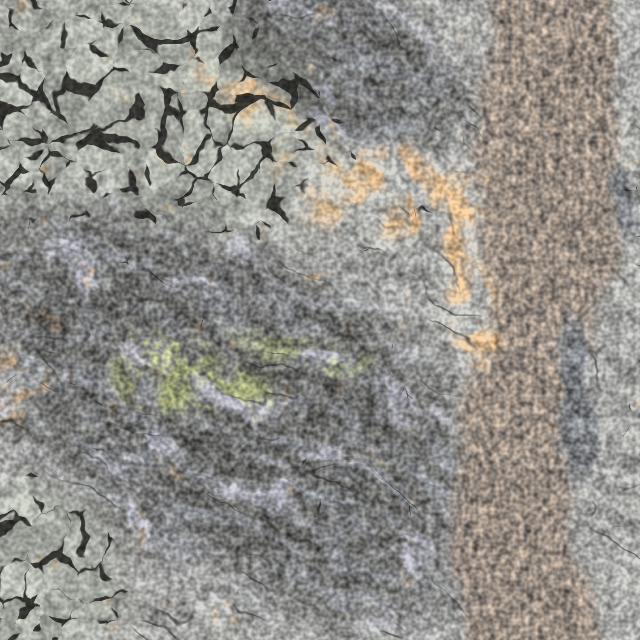
Give the GLSL for this texture, as a Shadertoy shader.

```glsl
const vec3 COOL_TINT = vec3(0.98, 1.00, 1.03);
const vec3 PLATE_TINT = vec3(0.99, 1.01, 0.96);
const vec3 LILAC_TINT = vec3(0.99, 0.99, 1.05);
const vec3 BARK_TINT = vec3(1.07, 0.99, 0.92);
const vec3 RUST_TINT = vec3(1.20, 1.00, 0.76);
const vec3 MOSS_TINT = vec3(1.03, 1.07, 0.76);
const vec3 CRACK_COLOUR = vec3(0.15, 0.15, 0.14);
const float PALE_TONE = 0.66;
const float DARK_TONE = 0.47;
const float BARK_TONE = 0.555;
const float GRAIN_SCALE = 150.0;
const float GRAIN_CONTRAST = 0.38;
const float STREAK_CONTRAST = 0.17;
const float PLATE_SCALE = 22.0;
const float FOLIATION_ANGLE = -0.48;

vec2 hash2(vec2 cell) {
    vec3 q = fract(cell.xyx * vec3(0.1031, 0.1030, 0.0973));
    q += dot(q, q.yzx + 33.33);
    return fract((q.xx + q.yz) * q.zy);
}

float cornerSlope(vec2 cell, vec2 offset) {
    float angle = 6.2832 * hash2(cell).x;
    return dot(vec2(cos(angle), sin(angle)), offset);
}

float gradientNoise(vec2 p) {
    vec2 i = floor(p), f = fract(p);
    vec2 u = f * f * f * (f * (f * 6.0 - 15.0) + 10.0);
    vec2 e = vec2(1.0, 0.0);
    return mix(mix(cornerSlope(i, f), cornerSlope(i + e, f - e), u.x),
               mix(cornerSlope(i + e.yx, f - e.yx), cornerSlope(i + 1.0, f - 1.0), u.x), u.y);
}

float fbm(vec2 p) {
    float sum = 0.0, amplitude = 1.0;
    for (int k = 0; k < 5; k++) {
        sum += amplitude * gradientNoise(p);
        p = mat2(1.6, 1.2, -1.2, 1.6) * p + 17.3;
        amplitude *= 0.5;
    }
    return sum;
}

vec2 rotate(vec2 p, float angle) {
    float c = cos(angle), s = sin(angle);
    return vec2(c * p.x + s * p.y, c * p.y - s * p.x);
}

// Soft ellipse: 1 inside, 0 outside
float blob(vec2 p, vec2 centre, vec2 size, float angle) {
    return 1.0 - smoothstep(0.7, 1.25, length(rotate(p - centre, angle) / size));
}

// Voronoi plates: x = distance to border, y = random value of the plate
vec2 plates(vec2 p) {
    vec2 i = floor(p), f = fract(p), nearest = vec2(0.0), id = i;
    float best = 8.0, border = 8.0;
    for (int k = 0; k < 9; k++) {
        vec2 g = vec2(k % 3 - 1, k / 3 - 1);
        vec2 r = g + hash2(i + g) - f;
        if (dot(r, r) < best) { best = dot(r, r); nearest = r; id = i + g; }
    }
    for (int k = 0; k < 25; k++) {
        vec2 g = vec2(k % 5 - 2, k / 5 - 2);
        vec2 r = g + hash2(i + g) - f, d = r - nearest;
        if (dot(d, d) > 0.0001) border = min(border, dot(0.5 * (r + nearest), normalize(d)));
    }
    return vec2(border, hash2(id + 7.0).y);
}

void mainImage(out vec4 fragColor, in vec2 fragCoord) {
    vec2 uv = fragCoord / iResolution.xy;
    vec2 p = uv + 0.04 * vec2(fbm(uv * 6.0), fbm(uv * 6.0 + 31.0));
    vec2 along = rotate(p, FOLIATION_ANGLE);

    // Regions of the rock face
    float band = blob(p, vec2(0.36, 0.36), vec2(0.47, 0.25), -0.55);
    float dark = max(band, blob(p, vec2(0.53, 0.90), vec2(0.21, 0.11), -0.4));
    float plated = max(blob(p, vec2(0.20, 0.79), vec2(0.34, 0.23), 0.0),
                       blob(p, vec2(0.04, 0.10), vec2(0.16, 0.14), 0.0)) * (1.0 - band);
    float barkAxis = 0.86 - 0.06 * exp(-pow((uv.y - 0.22) / 0.22, 2.0));
    float bark = 1.0 - smoothstep(0.075, 0.11, abs(p.x - barkAxis));
    float slate = max(blob(p, vec2(0.90, 0.37), vec2(0.035, 0.13), 0.0),
                      blob(p, vec2(0.97, 0.69), vec2(0.025, 0.06), 0.2));
    float rust = max(max(blob(p, vec2(0.62, 0.70), vec2(0.17, 0.07), -0.1),
                         blob(p, vec2(0.42, 0.80), vec2(0.16, 0.035), -0.7)),
                     max(blob(p, vec2(0.73, 0.55), vec2(0.04, 0.18), 0.1),
                         blob(p, vec2(0.01, 0.41), vec2(0.06, 0.05), -0.4)));
    float moss = max(blob(p, vec2(0.29, 0.41), vec2(0.12, 0.06), -0.2),
                     0.7 * blob(p, vec2(0.47, 0.45), vec2(0.12, 0.03), -0.4));

    // Noise layers
    float grain = 0.6 * gradientNoise(uv * GRAIN_SCALE) + 0.6 * gradientNoise(uv * GRAIN_SCALE * 0.57 + 9.0);
    float speckle = gradientNoise(p * 42.0);
    float streak = fbm(along * vec2(9.0, 32.0));
    float stain = fbm(p * 16.0 + 5.0);
    float fibre = gradientNoise(uv * vec2(115.0, 48.0)) + 0.6 * gradientNoise(p * vec2(60.0, 22.0));
    float quartz = smoothstep(0.25, 0.5, fbm(along * vec2(9.0, 17.0) + 40.0)) * dark;
    vec2 plate = plates((p + 0.008 * vec2(speckle, stain)) * PLATE_SCALE);

    // Tone
    float tone = mix(PALE_TONE, DARK_TONE, dark) + STREAK_CONTRAST * streak * (1.0 - 0.6 * plated);
    tone += 0.17 * quartz + 0.15 * speckle + 0.05 * stain + 0.14 * plated * (plate.y - 0.45);
    tone -= 0.16 * slate;
    tone = mix(tone, BARK_TONE + 0.20 * fibre + 0.05 * stain, bark * (1.0 - slate));
    tone += GRAIN_CONTRAST * grain * (1.0 - 0.3 * plated);
    tone += 0.05 * rust + 0.05 * moss;

    // Mineral and lichen tints
    vec3 tint = mix(vec3(1.0, 1.0, 0.985), COOL_TINT, max(slate, smoothstep(-0.2, 0.4, streak) * dark));
    tint = mix(tint, PLATE_TINT, plated);
    tint = mix(tint, LILAC_TINT, quartz);
    tint = mix(tint, BARK_TINT + vec3(0.04, 0.0, -0.04) * fibre, bark * (1.0 - slate));
    tint = mix(tint, RUST_TINT, smoothstep(-0.2, 0.5, stain) * rust);
    tint = mix(tint, RUST_TINT, 0.5 * smoothstep(0.4, 0.7, fbm(p * 20.0 + 70.0)) * (1.0 - bark));
    tint = mix(tint, MOSS_TINT, smoothstep(-0.25, 0.4, stain + 0.5 * grain) * moss);
    vec3 colour = clamp(tone, 0.16, 0.84) * tint;

    // Open cracks between plates and thin foliation seams
    float gap = 0.38 * gradientNoise(p * 26.0 + 3.0) + mix(-0.15, 0.05, plated) - 0.12 * bark;
    float crack = 1.0 - smoothstep(gap - 0.05, gap + 0.02, plate.x);
    float seamLine = 1.0 - smoothstep(0.0, 0.05, abs(gradientNoise(along * vec2(6.0, 19.0) + 12.0)));
    float seam = seamLine * smoothstep(0.0, 0.35, gradientNoise(p * 11.0)) * (1.0 - bark) * (1.0 - plated);
    colour = mix(colour, CRACK_COLOUR + 0.12 * grain, 0.9 * max(crack, 0.6 * seam));
    fragColor = vec4(clamp(colour, 0.0, 1.0), 1.0);
}
```
